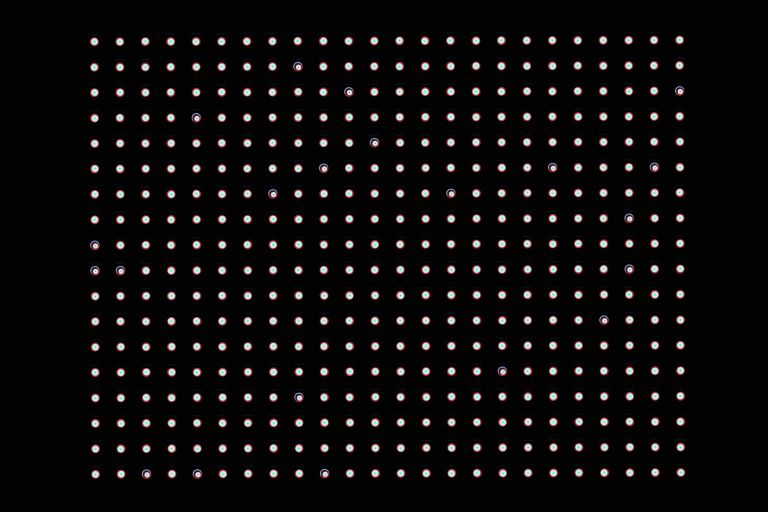
Write a WebGL 1 fragment shader that draws this pattern.

```glsl
precision highp float;
// A 24 by 18 lattice of small glowing dots on near-black, very slightly rotated.
// Each dot stacks soft discs: red rim, pale cyan body, mint centre, dark pip.
// A hash gives every dot small differences and makes a few of them flawed.

uniform vec2 u_resolution;

const vec2 GRID_COUNT = vec2(24.0, 18.0);
const vec2 GRID_ORIGIN = vec2(0.1868, 0.0737);  // centre of the lower left dot
const float PITCH = 0.04969;
const float TILT = 0.003;

const vec3 BACKGROUND = vec3(0.008, 0.008, 0.009);
const vec3 RIM_RED = vec3(0.74, 0.18, 0.22);
const vec3 BODY_CYAN = vec3(0.76, 0.95, 0.97);
const vec3 CENTRE_MINT = vec3(0.66, 0.94, 0.80);
const vec3 PIP_TEAL = vec3(0.36, 0.56, 0.52);
const vec3 FLAW_DARK = vec3(0.22, 0.06, 0.09);
const vec3 FLAW_BLUE = vec3(0.50, 0.63, 0.82);
const vec3 STREAK_BLUE = vec3(0.025, 0.045, 0.095);

float hash(vec2 cell, float seed) {
  vec3 q = fract(vec3(cell.xyx + seed) * vec3(0.1031, 0.1030, 0.0973));
  q += dot(q, q.yzx + 33.33);
  return fract((q.x + q.y) * q.z);
}

// Soft coverage of a disc, smoothed across the given width
float disc(vec2 p, float radius, float blur) {
  return 1.0 - smoothstep(radius - blur, radius + blur, length(p));
}

float ring(vec2 p, float radius, float halfWidth, float blur) {
  float edge = abs(length(p) - radius);
  return 1.0 - smoothstep(halfWidth - blur, halfWidth + blur, edge);
}

// Regular dot: nested discs with slight variation in centre and tint
vec3 regularDot(vec3 color, vec2 p, vec2 cell, float blur) {
  vec2 shift = (vec2(hash(cell, 3.0), hash(cell, 7.0)) - 0.5) * 0.0012;
  color = mix(color, RIM_RED, disc(p, 0.0086, blur));
  color = mix(color, BODY_CYAN, disc(p - shift, 0.0065, blur));
  float mint = mix(0.6, 1.0, hash(cell, 11.0));
  color = mix(color, CENTRE_MINT, mint * disc(p - shift, 0.0034, blur));
  return mix(color, PIP_TEAL, 0.75 * disc(p - shift, 0.0008, blur));
}

// Flawed dot: body slipped down and right, with a dark gap and bluish upper arc
vec3 flawedDot(vec3 color, vec2 p, float blur) {
  float upper = smoothstep(-0.004, 0.004, p.y - 0.4 * p.x);
  vec3 outline = mix(RIM_RED, FLAW_BLUE, upper);
  vec2 body = p - vec2(0.0012, -0.0014);
  color = mix(color, FLAW_DARK, disc(p, 0.0086, blur));
  color = mix(color, outline, ring(p, 0.0082, 0.0010, blur));
  color = mix(color, vec3(0.89, 0.69, 0.71), disc(body, 0.0053, blur));
  color = mix(color, BODY_CYAN, disc(body, 0.0042, blur));
  return mix(color, RIM_RED, 0.7 * disc(body, 0.0010, blur));
}

// Faint horizontal smear above a dot
float streak(vec2 p, float blur) {
  float across = 1.0 - smoothstep(0.0, 0.0012 + blur, abs(p.y - 0.0146));
  float along = 1.0 - smoothstep(0.004, 0.014, abs(p.x));
  return across * along;
}

void main() {
  float pixel = 1.0 / u_resolution.y;
  float blur = 0.7 * pixel;
  vec2 uv = gl_FragCoord.xy * pixel;

  // Nearest lattice cell and position relative to its dot
  vec2 q = uv - GRID_ORIGIN;
  q = vec2(q.x + TILT * q.y, q.y - TILT * q.x);
  vec2 cell = floor(q / PITCH + 0.5);
  vec2 p = q - cell * PITCH;

  vec2 inside = step(vec2(0.0), cell) * step(cell, GRID_COUNT - 1.0);
  vec3 color = BACKGROUND;
  if (inside.x * inside.y > 0.5) {
    color += STREAK_BLUE * streak(p, blur) * mix(0.5, 1.2, hash(cell, 17.0));
    if (hash(cell, 23.0) < 0.055) {
      color = flawedDot(color, p, blur);
    } else {
      color = regularDot(color, p, cell, blur);
    }
  }
  gl_FragColor = vec4(color, 1.0);
}
```
